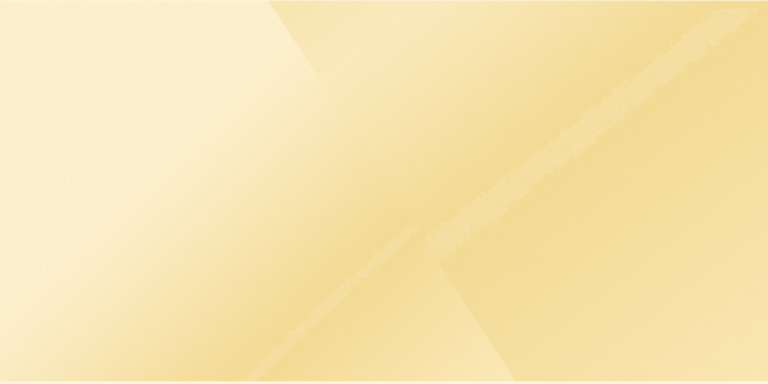
Reproduce this background procedurally as a WebGL 2 fragment shader.

```glsl
#version 300 es
precision highp float;

uniform vec2 u_resolution;
out vec4 outColor;

#define PALE vec3(0.988, 0.937, 0.796)
#define CREAM vec3(0.980, 0.908, 0.710)
#define GOLD vec3(0.953, 0.859, 0.588)
#define STREAK vec3(0.957, 0.874, 0.642)
#define RIM vec3(0.992, 0.961, 0.885)
#define FOLD_TOP 0.698
#define FOLD_SLOPE 0.650
#define LEFT_SLOPE 0.94
#define RIGHT_SLOPE 0.785
#define RAGGED 0.020
#define MESH 150.0
#define GRAIN 0.007

float hash(vec2 p) {
    return fract(sin(dot(p, vec2(127.1, 311.7))) * 43758.5453);
}

float valueNoise(vec2 p) {
    vec2 cell = floor(p);
    vec2 f = fract(p);
    f = f * f * (3.0 - 2.0 * f);
    float low = mix(hash(cell), hash(cell + vec2(1.0, 0.0)), f.x);
    float high = mix(hash(cell + vec2(0.0, 1.0)), hash(cell + vec2(1.0)), f.x);
    return mix(low, high, f.y);
}

float ramp(float start, float end, float t) {
    return clamp((t - start) / (end - start), 0.0, 1.0);
}

// Sharp strip centred on zero
float strip(float d, float halfWidth, float blur) {
    return 1.0 - smoothstep(halfWidth - blur, halfWidth + blur, abs(d));
}

// Pale corner falling evenly to gold, then rising to cream
vec3 leftPanel(float t) {
    float fall = mix(ramp(0.83, 1.57, t), smoothstep(0.80, 1.60, t), 0.35);
    return mix(mix(PALE, GOLD, fall), CREAM, ramp(1.64, 2.20, t));
}

// Light ridge near the fold, gold valley, cream far corner
vec3 rightPanel(float t) {
    vec3 ridge = mix(PALE, GOLD, 0.30);
    vec3 color = mix(mix(PALE, GOLD, 0.55), ridge, smoothstep(0.50, 0.90, t));
    float fall = mix(ramp(0.88, 1.48, t), smoothstep(0.86, 1.50, t), 0.35);
    return mix(mix(color, GOLD, fall), CREAM, 0.88 * ramp(1.62, 2.56, t));
}

void main() {
    vec2 p = gl_FragCoord.xy / u_resolution.y;
    float pixel = 1.0 / u_resolution.y;
    float down = 1.0 - p.y;

    // Position across the gradient of each panel
    float leftT = LEFT_SLOPE * p.x + down;
    float rightT = RIGHT_SLOPE * p.x + down;

    // Torn edges and mesh of the streaks
    float ragged = RAGGED * (valueNoise(p * 110.0) + valueNoise(p * 45.0) - 1.0);
    float mesh = 0.45 + 0.75 * valueNoise(p * MESH);

    // Narrow streak in the left panel
    vec3 left = leftPanel(leftT);
    float leftStreak = strip(leftT - 1.598 + 0.6 * ragged, 0.021, 0.003);
    leftStreak *= 1.0 - smoothstep(0.405, 0.420, p.y);
    left = mix(left, STREAK, 0.85 * mesh * leftStreak);

    // Wide streak in the right panel
    vec3 right = rightPanel(rightT);
    float rightStreak = strip(rightT - 1.535 + ragged, 0.043, 0.003);
    rightStreak *= 1.0 - smoothstep(0.975, 0.982, p.y);
    right = mix(right, STREAK, mesh * rightStreak);

    // Diagonal fold between the panels
    float fold = p.x - FOLD_TOP - FOLD_SLOPE * down;
    vec3 color = mix(left, right, smoothstep(-pixel, pixel, fold));

    // Thin light rims at bottom and top
    float rim = 1.0 - smoothstep(0.005, 0.009, p.y);
    rim = max(rim, 0.6 * (1.0 - smoothstep(0.001, 0.005, down)));
    color = mix(color, RIM, rim);

    color += GRAIN * (hash(floor(p * 256.0)) - 0.5);
    outColor = vec4(color, 1.0);
}
```
